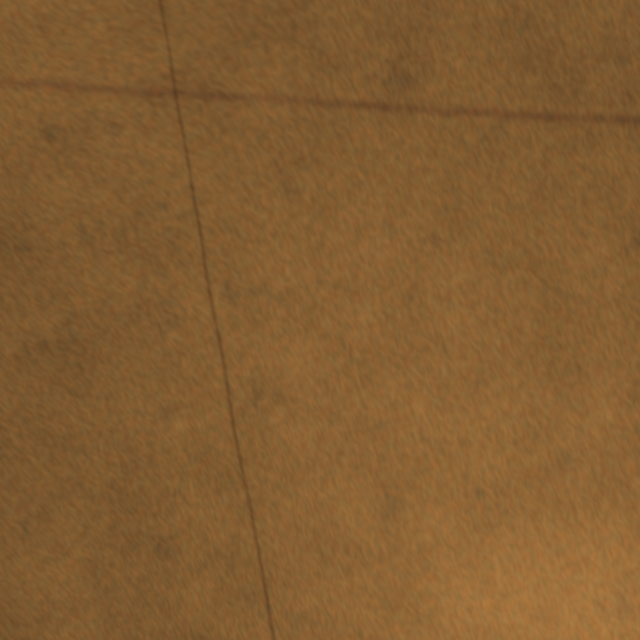
This texture is drawn by a three.js fragment shader. Its source:

```glsl
// Warm brown stone floor under a lamp: soft light pools, cloudy stains,
// short slanted grain from stretched gradient noise, and two faint slab joints
// drawn as gaussian bands around slightly wavering curves.

#define STONE_COLOR vec3(0.472, 0.335, 0.180)
#define BROAD_LIGHT 0.165
#define CORNER_GLOW 0.23
#define STAIN_AMOUNT 0.13
#define GRAIN_AMOUNT 0.145
#define TINT_AMOUNT 0.055
#define GRAIN_SCALE vec2(62.0, 138.0)
#define STEEP_JOINT_WIDTH 0.0036
#define FLAT_JOINT_WIDTH 0.0078

varying vec2 vUv;

vec2 hashGradient(vec2 cell) {
  vec3 p = fract(vec3(cell.xyx) * vec3(0.1031, 0.1030, 0.0973));
  p += dot(p, p.yzx + 33.33);
  float angle = 6.2832 * fract((p.x + p.y) * p.z);
  return vec2(cos(angle), sin(angle));
}

// Gradient noise, roughly -0.7 to 0.7
float noise(vec2 p) {
  vec2 i = floor(p);
  vec2 f = p - i;
  vec2 s = f * f * f * (f * (f * 6.0 - 15.0) + 10.0);
  vec2 e = vec2(1.0, 0.0);
  float low = mix(dot(hashGradient(i), f),
                  dot(hashGradient(i + e.xy), f - e.xy), s.x);
  float high = mix(dot(hashGradient(i + e.yx), f - e.yx),
                   dot(hashGradient(i + e.xx), f - e.xx), s.x);
  return mix(low, high, s.y);
}

float fbm(vec2 p) {
  float sum = 0.0;
  float weight = 0.6;
  for (int i = 0; i < 4; i++) {
    sum += weight * noise(p);
    p = mat2(1.6, 1.2, -1.2, 1.6) * p + 17.3;
    weight *= 0.65;
  }
  return sum;
}

float gaussian(float d, float width) {
  return exp(-d * d / (width * width));
}

// Coordinates along and across the grain, which steepens to the right
vec2 grainSpace(vec2 uv) {
  float angle = mix(0.85, 1.17, smoothstep(0.0, 0.6, uv.x));
  vec2 along = vec2(cos(angle), -sin(angle));
  vec2 p = uv - 0.5;
  return vec2(dot(p, along), dot(p, vec2(-along.y, along.x)));
}

float lighting(vec2 uv) {
  vec2 toPool = (uv - vec2(0.8, 0.22)) / vec2(0.5, 0.46);
  vec2 toCorner = (uv - vec2(0.95, -0.02)) / vec2(0.34, 0.2);
  float light = 1.0 + BROAD_LIGHT * exp(-dot(toPool, toPool));
  light += CORNER_GLOW * exp(-dot(toCorner, toCorner));
  light += 0.05 * smoothstep(0.4, 0.1, uv.x) * smoothstep(0.6, 0.95, uv.y);
  light += 0.05 * gaussian(length(uv - vec2(0.47, 0.6)), 0.27);
  return light - 0.02 * smoothstep(0.3, 0.0, uv.x) * gaussian(uv.y - 0.4, 0.3);
}

void main() {
  vec2 uv = vUv;
  vec2 g = grainSpace(uv);

  // Cloudy stains, with a few darker olive spots
  float stain = fbm(uv * 8.0 + 3.7);
  float spots = smoothstep(0.12, 0.6, fbm(uv * vec2(14.0, 12.0) + 41.0));

  // Slanted grain in coarse, middle and fine layers
  vec2 warp = 0.4 * vec2(noise(uv * 45.0), noise(uv * 45.0 + 9.0));
  float grain = 0.7 * noise(g * GRAIN_SCALE + warp)
              + 0.42 * noise(g * GRAIN_SCALE * 0.52 + 23.0 - warp)
              + 0.45 * noise(g * GRAIN_SCALE * 1.45 + 57.0 + warp);
  float tint = noise(g * GRAIN_SCALE * vec2(0.9, 0.6) + 71.0);

  float shade = lighting(uv) + STAIN_AMOUNT * stain + GRAIN_AMOUNT * grain;
  vec3 color = STONE_COLOR * shade;
  color *= 1.0 + TINT_AMOUNT * tint * vec3(1.0, -0.5, -1.4);
  color *= 1.0 - spots * vec3(0.10, 0.08, 0.03);

  // Steep joint: a fine soft crack, faintest at the top
  float steepX = 0.43 - 0.195 * uv.y + 0.015 * uv.y * uv.y
               + 0.003 * noise(vec2(uv.y * 9.0, 2.5));
  float steep = gaussian(uv.x - steepX, STEEP_JOINT_WIDTH);
  float steepDepth = 0.18 - 0.03 * smoothstep(0.6, 1.0, uv.y)
                   + 0.06 * noise(vec2(uv.y * 24.0, 8.5));
  color *= 1.0 - steep * steepDepth * vec3(0.95, 1.0, 0.9);

  // Flat joint: a wider, softer, reddish seam
  float flatY = 0.871 - 0.062 * uv.x + 0.004 * noise(vec2(uv.x * 8.0, 5.5));
  float seam = gaussian(uv.y - flatY, FLAT_JOINT_WIDTH);
  float seamDepth = 1.0 + 0.6 * noise(vec2(uv.x * 20.0, 12.5));
  color *= 1.0 - seam * seamDepth * vec3(0.095, 0.125, 0.08);

  gl_FragColor = vec4(color, 1.0);
}
```
